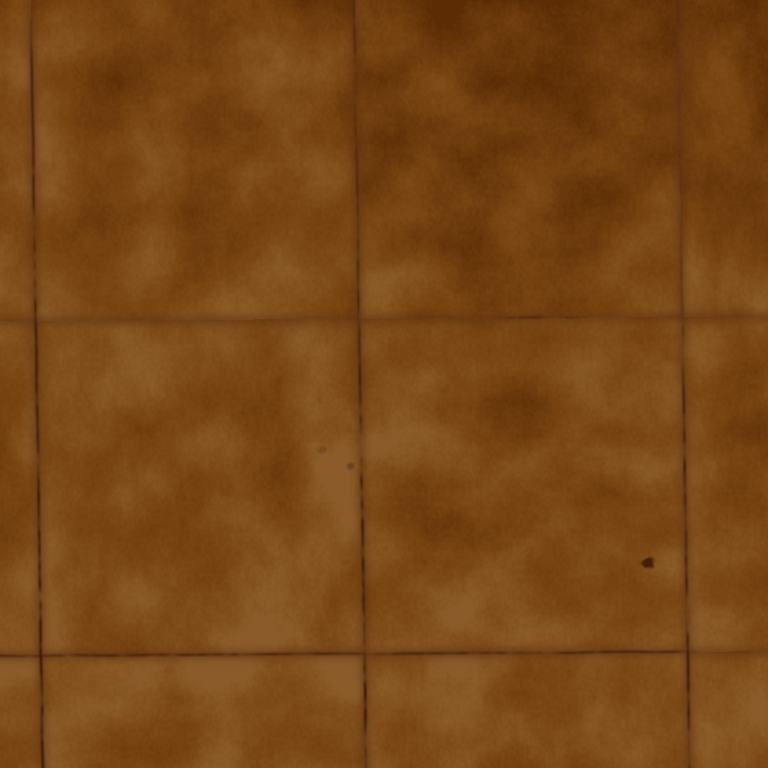
A WebGL 2 fragment shader for this texture:

```glsl
#version 300 es
precision highp float;
// Aged amber floor tiles: a slightly skewed grid of glazed squares, each
// clouded with its own gradient noise, with thin broken joints over wide
// stains, a soft large-scale shade, fine grain and a few small chips.

uniform vec2 u_resolution;
out vec4 fragColor;

const vec2 TILE_SIZE = vec2(0.421, 0.436);
const vec2 GRID_ORIGIN = vec2(0.056, 0.146);
const vec2 GRID_SKEW = vec2(-0.016, 0.006);

const vec3 DARK_GLAZE = vec3(0.36, 0.175, 0.02);
const vec3 AMBER_GLAZE = vec3(0.47, 0.268, 0.066);
const vec3 PALE_GLAZE = vec3(0.545, 0.36, 0.16);
const vec3 JOINT_COLOR = vec3(0.23, 0.105, 0.03);
const vec3 STAIN_COLOR = vec3(0.38, 0.195, 0.075);
const vec3 CHIP_COLOR = vec3(0.18, 0.075, 0.01);

// Integer hash giving two values from 0 to 1
vec2 hash2(vec2 cell) {
    uvec2 q = uvec2(ivec2(cell)) * uvec2(1597334673u, 3812015801u);
    uint n = (q.x ^ q.y) * 1597334673u;
    n = (n ^ (n >> 15)) * 2246822519u;
    n ^= n >> 13;
    return vec2(n & 65535u, n >> 16) / 65535.0;
}

float cornerGradient(vec2 cell, vec2 offset) {
    float angle = 6.2832 * hash2(cell).x;
    return dot(vec2(cos(angle), sin(angle)), offset);
}

// Gradient noise, about -0.7 to 0.7
float gradientNoise(vec2 p) {
    vec2 i = floor(p), f = fract(p);
    vec2 u = f * f * f * (f * (f * 6.0 - 15.0) + 10.0);
    vec2 e = vec2(1.0, 0.0);
    float low = mix(cornerGradient(i, f), cornerGradient(i + e.xy, f - e.xy), u.x);
    float high = mix(cornerGradient(i + e.yx, f - e.yx), cornerGradient(i + e.xx, f - e.xx), u.x);
    return mix(low, high, u.y);
}

float fbm(vec2 p) {
    float sum = 0.0, gain = 0.62;
    for (int octave = 0; octave < 5; octave++) {
        sum += gain * gradientNoise(p);
        p = mat2(1.6, 1.2, -1.2, 1.6) * p + 7.3;
        gain *= 0.45;
    }
    return sum;
}

vec3 glazeRamp(float tone) {
    vec3 color = mix(DARK_GLAZE, AMBER_GLAZE, clamp(tone * 2.0, 0.0, 1.0));
    return mix(color, PALE_GLAZE, clamp(tone * 2.0 - 1.0, 0.0, 1.0));
}

float softLine(float dist, float width) {
    return exp(-dist * dist / (width * width));
}

// Cloudiness of one tile: own noise offset, own stretch, darker middle
float tileTone(vec2 tile, vec2 local) {
    vec2 seed = hash2(tile + 19.0);
    vec2 stretch = mix(vec2(4.6, 2.8), vec2(3.0, 4.8), seed.x);
    float clouds = fbm(local * stretch + seed * 60.0 + tile * 11.0);
    clouds *= clouds < 0.0 ? 0.85 : 1.1;
    float rim = smoothstep(0.2, 0.55, length(local - 0.5));
    return 0.47 + clouds + 0.2 * rim + 0.1 * (seed.y - 0.5);
}

// Thin core that breaks up along its length, over a wide faint stain
vec3 addJoint(vec3 color, float dist, float along, float core, float stain, float width) {
    float breaks = fbm(vec2(along * 9.0, core * 2.0)) + 0.5 * gradientNoise(vec2(along * 60.0, 3.5));
    float wear = smoothstep(-0.45, 0.3, breaks);
    color = mix(color, STAIN_COLOR, softLine(dist, 0.0085) * stain);
    return mix(color, JOINT_COLOR, softLine(dist, width) * wear * core);
}

vec3 addChip(vec3 color, vec2 p, vec2 center, float radius, float opacity, float blur) {
    float ragged = radius * (1.0 + 0.5 * gradientNoise(p * 130.0));
    float dist = length((p - center) * vec2(0.85, 1.1));
    return mix(color, CHIP_COLOR, opacity * (1.0 - smoothstep(ragged - blur, ragged + blur, dist)));
}

void main() {
    vec2 p = gl_FragCoord.xy / u_resolution;
    float pixel = 1.0 / min(u_resolution.x, u_resolution.y);

    // Skewed grid and distance to the nearest joints
    vec2 grid = (p - GRID_ORIGIN - GRID_SKEW * p.yx) / TILE_SIZE;
    vec2 joint = round(grid);
    vec2 wobble = 0.0016 * vec2(gradientNoise(p.yy * 9.0 + joint.x), gradientNoise(p.xx * 9.0 + joint.y));
    vec2 dist = abs((grid - joint) * TILE_SIZE + wobble);

    // Glaze with large-scale shade, lightest at the lower left
    float tone = tileTone(floor(grid), fract(grid));
    tone += 0.1 * (1.0 - smoothstep(0.1, 0.7, p.y));
    tone -= 0.27 * smoothstep(0.45, 1.0, p.y) * smoothstep(-0.3, 0.9, p.x);
    tone -= 0.12 * smoothstep(0.85, 1.0, p.x) + 0.28 * smoothstep(0.93, 1.02, p.y);

    // Fine grain and faint upright brushing
    tone += 0.11 * gradientNoise(p * vec2(210.0, 170.0)) + 0.07 * gradientNoise(p * vec2(95.0, 60.0));
    tone += 0.05 * fbm(p * vec2(70.0, 12.0));
    vec3 color = glazeRamp(tone);

    // Joints fade toward the top, most of all on the right
    float fade = smoothstep(0.35, 0.75, p.y);
    float uprightCore = 0.88 - fade * (0.2 + 0.27 * max(joint.x, 0.0));
    float levelCore = mix(0.62, 0.1, clamp(joint.y, 0.0, 1.0));
    levelCore *= 1.0 - 0.7 * smoothstep(0.87, 0.92, p.x);
    float darkStretch = smoothstep(0.63, 0.67, p.x) * (1.0 - smoothstep(0.75, 0.79, p.x));
    levelCore += 0.35 * darkStretch * step(0.5, joint.y);
    float coreWidth = max(0.0022, pixel);
    color = addJoint(color, dist.y, p.x + joint.y * 3.7, levelCore, 0.45, coreWidth);
    color = addJoint(color, dist.x, p.y + joint.x * 5.3, uprightCore, 0.45, coreWidth);

    // One deep chip and two faint ones
    float blur = max(0.003, pixel);
    color = addChip(color, p, vec2(0.844, 0.267), 0.007, 0.75, blur);
    color = addChip(color, p, vec2(0.456, 0.393), 0.004, 0.35, blur);
    color = addChip(color, p, vec2(0.42, 0.415), 0.005, 0.18, blur);

    fragColor = vec4(color, 1.0);
}
```
